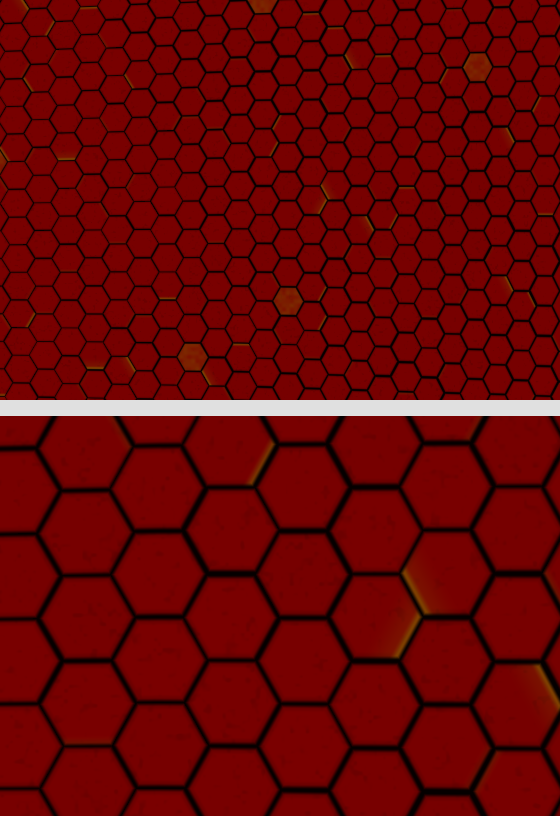
Top, the full canvas; bottom, a detail of the centre.
A Shadertoy shader for this pattern:

```glsl
// Dark red hexagonal tiles with uneven black joints and a few amber glints.
#define ORIGIN vec2(0.599, 0.535)  // centre of tile (0,0), in canvas heights
#define PITCH vec2(0.0606, 0.0715) // column and row spacing, in canvas heights
#define BEND 0.0384                // tiles grow slightly from left to right
#define JOINT 0.030                // half joint width, in row pitches
#define JITTER 0.026               // tile misplacement, in row pitches
#define SOFTNESS 0.030             // half width of the edge blur
#define GLINT_SHARE 0.085          // share of tiles with a lit edge
#define GLOW_SHARE 0.012           // share of tiles lit all over
#define TILE_RED vec3(0.472, 0.0, 0.0)
#define RIM_RED vec3(0.415, 0.0, 0.0)
#define JOINT_BLACK vec3(0.018, 0.0, 0.0)
#define AMBER vec3(0.50, 0.27, 0.0)

float hash(vec2 p) {
    vec3 q = fract(vec3(p.xyx) * 0.1031);
    q += dot(q, q.yzx + 33.33);
    return fract((q.x + q.y) * q.z);
}

float noise(vec2 p) {
    vec2 i = floor(p), f = fract(p);
    f = f * f * (3.0 - 2.0 * f);
    return mix(mix(hash(i), hash(i + vec2(1, 0)), f.x),
               mix(hash(i + vec2(0, 1)), hash(i + vec2(1, 1)), f.x), f.y);
}

// Gentle lens-like bend of the sheet; the result is in row pitches.
vec2 sheetCoords(vec2 uv) {
    vec2 d = uv - ORIGIN;
    vec2 bent;
    bent.x = d.x + BEND * d.x * d.x + (0.008 - 0.026 * d.x) * d.y;
    bent.y = d.y * (1.0 - 1.6 * BEND * d.x) - 0.015 * min(d.x, 0.0);
    return bent / PITCH * vec2(0.8660254, 1.0);
}

// Offset from the nearest tile centre (xy) and whole-number tile id (zw).
vec4 hexCell(vec2 p) {
    vec2 s = vec2(1.7320508, 1.0);
    vec2 a = mod(p, s) - 0.5 * s;
    vec2 b = mod(p - 0.5 * s, s) - 0.5 * s;
    vec2 local = dot(a, a) < dot(b, b) ? a : b;
    return vec4(local, round((p - local) / (0.5 * s)));
}

// Distance measure of a flat-topped hexagon: 0.5 on its edge.
float hexRadius(vec2 p) {
    p = abs(p);
    return max(p.y, dot(p, vec2(0.8660254, 0.5)));
}

void mainImage(out vec4 fragColor, in vec2 fragCoord) {
    vec2 uv = fragCoord / iResolution.y;
    vec2 p = sheetCoords(uv);
    vec4 cell = hexCell(p);
    vec2 id = cell.zw + 100.0;

    // Uneven placement and joints, finer towards the left
    vec2 shift = vec2(hash(id), hash(id + 37.0)) - 0.5;
    vec2 q = cell.xy - JITTER * shift;
    float region = smoothstep(0.05, 0.85, uv.x);
    float gap = JOINT * mix(0.68, 1.12, region)
              * (0.82 + 0.36 * noise(p * 0.35 + 50.0));
    float inside = 0.5 - gap - hexRadius(q);

    // Tile face with darker rim and faint mottling
    float mottle = noise(p * 9.0 + 200.0) * noise(p * 17.0 + 400.0);
    float face = smoothstep(0.02, 0.075, inside);
    vec3 color = mix(RIM_RED, TILE_RED, face);
    color *= 1.0 - 0.10 * smoothstep(0.35, 0.8, mottle);
    color *= 0.985 + 0.025 * hash(id + 11.0);

    // Lit edge on one side, faint on many tiles and strong on a few
    float side = floor(6.0 * hash(id + 71.0));
    float angle = radians(30.0 + 60.0 * side);
    float along = dot(q, vec2(cos(angle), sin(angle)));
    float pick = hash(id + 53.0);
    float strength = pick < GLINT_SHARE ? 0.85 : 0.28 * smoothstep(0.6, 1.0, pick);
    float lit = smoothstep(0.36, 0.47, along) * strength;
    lit += 0.28 * smoothstep(0.05, 0.45, along) * step(pick, 0.3 * GLINT_SHARE);

    // Whole-tile amber sheen
    float sheen = step(hash(id + 91.0), GLOW_SHARE);
    lit += sheen * (0.25 + 0.35 * noise(p * 7.0 + 90.0));
    color = mix(color, AMBER, clamp(lit, 0.0, 0.9));

    // Soft joint between tiles
    float blur = max(SOFTNESS, 0.7 / (iResolution.y * PITCH.y));
    color = mix(JOINT_BLACK, color, smoothstep(-blur, blur, inside));
    fragColor = vec4(color, 1.0);
}
```
